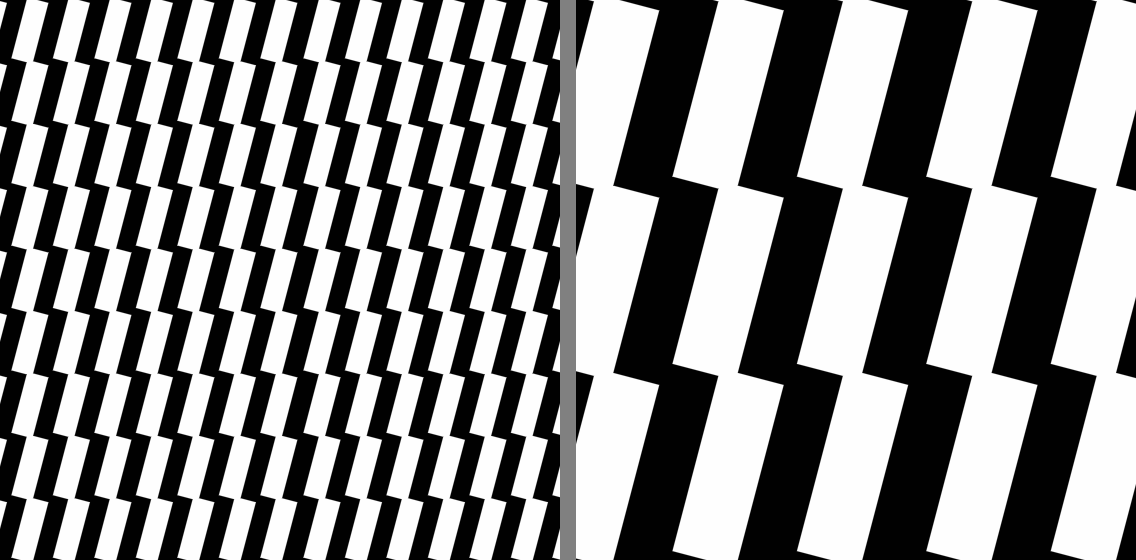
Left, the full canvas; right, a detail of the centre.
A WebGL 2 fragment shader for this pattern:

```glsl
#version 300 es
precision highp float;

uniform vec2 u_resolution;
out vec4 fragColor;

// Layout, in canvas heights
const vec2 PERIOD = vec2(0.07409, 0.11146);        // spacing of columns and rows
const vec2 FIRST_CENTRE = vec2(0.0534, 0.0537);    // centre of the lower left bar
const vec2 BAR_HALF_SIZE = vec2(0.0195, 0.05625);
const float BAR_LEAN = 0.2566;                     // radians clockwise from upright
const float SEAM_COLUMN = 7.0;                     // first column after the wider gap
const float SEAM_GAP = 0.0029;                     // extra width of that gap
const float EDGE_PIXELS = 0.75;                    // half width of the edge ramp

const vec3 BLACK = vec3(0.005);
const vec3 WHITE = vec3(0.995);

float boxDistance(vec2 p, vec2 halfSize) {
    vec2 d = abs(p) - halfSize;
    return length(max(d, 0.0)) + min(max(d.x, d.y), 0.0);
}

// Closes the wider gap so that all columns are evenly spaced
vec2 removeSeam(vec2 p) {
    float seamX = FIRST_CENTRE.x + (SEAM_COLUMN - 0.5) * PERIOD.x + 0.5 * SEAM_GAP;
    p.x -= SEAM_GAP * step(seamX, p.x);
    return p;
}

// Distance to the union of leaning bars, whose ends overlap between rows
float barsDistance(vec2 p) {
    vec2 cell = (p - FIRST_CENTRE) / PERIOD;
    vec2 local = (fract(cell + 0.5) - 0.5) * PERIOD;
    vec2 along = vec2(sin(BAR_LEAN), cos(BAR_LEAN));
    vec2 across = vec2(along.y, -along.x);

    float nearest = 1.0;
    for (int row = -1; row <= 1; row++) {
        vec2 q = local - vec2(0.0, float(row) * PERIOD.y);
        vec2 barPoint = vec2(dot(q, across), dot(q, along));
        nearest = min(nearest, boxDistance(barPoint, BAR_HALF_SIZE));
    }
    return nearest;
}

void main() {
    vec2 p = gl_FragCoord.xy / u_resolution.y;
    float edge = EDGE_PIXELS / u_resolution.y;
    float distanceToBar = barsDistance(removeSeam(p));
    float coverage = 1.0 - smoothstep(-edge, edge, distanceToBar);
    fragColor = vec4(mix(BLACK, WHITE, coverage), 1.0);
}
```
